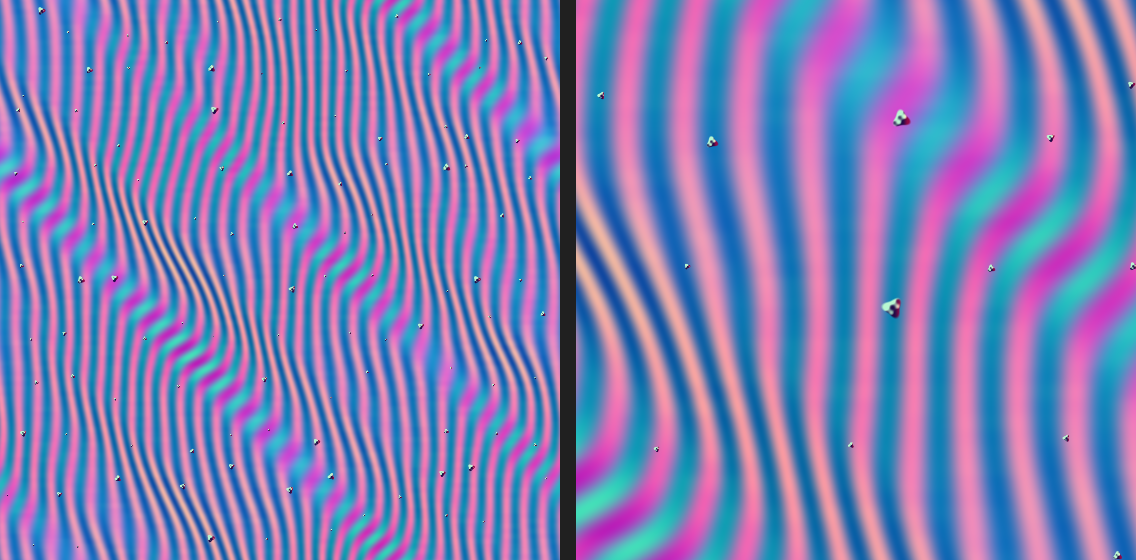
Left, the full canvas; right, a detail of the centre.
Reproduce this texture map procedurally as a three.js fragment shader.

```glsl
// Normal map of thirty upright ripples that sway and spread, dotted with tiny grit.
// A wrapping noise bends the ripple phase; its gradient gives direction and steepness,
// and a sine across each ripple swings the normal from one flank to the other.

#define RIPPLES 30.0      // whole ripples across
#define SWAY 0.028        // sideways bend along slanting bands
#define WOBBLE 0.017      // smaller bend along level bands
#define SPREAD 0.045      // slow change of their spacing
#define RELIEF 1.95       // steepness at average spacing
#define VALLEY_GLOW 0.03  // extra blue in the valleys
#define MOTTLE 0.012      // faint streaks on the surface
#define GRIT_CELLS 11.0   // grit grid, one grain at most per cell
#define GRIT_SHARE 0.85   // part of the cells holding a grain
#define GRIT_SIZE 0.0068  // radius of the largest grain

varying vec2 vUv;

const float TAU = 6.2831853;

float hash(vec2 p) {
  return fract(sin(dot(p, vec2(127.1, 311.7))) * 43758.5453);
}

// Whole cell index wrapped to the grid, safe against rounding
vec2 wrapCell(vec2 i, vec2 cells) {
  return floor(mod(i + 0.5, cells));
}

// Smooth value noise from -1 to 1 that repeats after the given cells
float wrapNoise(vec2 uv, vec2 cells, float seed) {
  vec2 p = uv * cells;
  vec2 i = floor(p);
  vec2 f = p - i;
  f = f * f * f * (f * (f * 6.0 - 15.0) + 10.0);
  vec2 a = wrapCell(i, cells) + seed;
  vec2 b = wrapCell(i + 1.0, cells) + seed;
  float low = mix(hash(a), hash(vec2(b.x, a.y)), f.x);
  float high = mix(hash(vec2(a.x, b.y)), hash(b), f.x);
  return mix(low, high, f.y) * 2.0 - 1.0;
}

// Bent horizontal coordinate, along which the ripples are even
float bentX(vec2 uv) {
  vec2 slanted = vec2(uv.x, uv.y + uv.x);
  return uv.x + SWAY * wrapNoise(slanted + vec2(0.21, 0.08), vec2(2.0, 7.0), 17.0)
              + WOBBLE * wrapNoise(uv + vec2(0.13, 0.06), vec2(4.0, 6.0), 41.0)
              + SPREAD * wrapNoise(uv + vec2(0.17, 0.11), vec2(2.0, 3.0), 5.0);
}

vec3 rippleColor(vec2 uv) {
  float e = 0.001;
  float x = bentX(uv);
  vec2 slope = vec2(bentX(uv + vec2(e, 0.0)) - x, bentX(uv + vec2(0.0, e)) - x) / e;
  vec3 flank = normalize(vec3(slope * RELIEF, 1.0));
  float phase = TAU * RIPPLES * x;
  vec3 n = vec3(flank.xy * sin(phase), flank.z);
  vec3 color = n * 0.5 + 0.5;
  color.b += VALLEY_GLOW * max(-cos(phase), 0.0) - 0.015;

  // Faint level streaks
  color.rg += MOTTLE * wrapNoise(uv + 0.003, vec2(24.0, 110.0), 73.0);
  return color;
}

// Lumpy grain: pale green toward the upper left, dark violet toward the lower right
vec3 addGrit(vec3 color, vec2 uv) {
  vec2 p = uv * GRIT_CELLS;
  vec2 id = wrapCell(floor(p), vec2(GRIT_CELLS));
  float present = step(hash(id + 3.7), GRIT_SHARE);
  float size = hash(id + 9.1);
  float radius = GRIT_SIZE * mix(0.25, 1.0, size * size) * GRIT_CELLS;
  vec2 center = 0.12 + 0.76 * vec2(hash(id + 21.3), hash(id + 34.9));
  vec2 q = (fract(p) - center) / radius;

  float turn = TAU * hash(id + 52.6);
  float angle = atan(q.y, q.x + 0.0001);
  float edge = length(q) * (1.0 + 0.22 * sin(3.0 * angle + turn));
  float cover = present * (1.0 - smoothstep(0.7, 1.0, edge));

  float facets = 0.45 * sin(q.x * 5.0 + turn) * sin(q.y * 5.0 - turn);
  float lit = smoothstep(-0.4, 0.4, dot(q, vec2(-0.7, 0.7)) + facets);
  vec3 grain = mix(vec3(0.12, 0.04, 0.28), vec3(0.72, 0.97, 0.82), lit);
  grain.r += 0.45 * smoothstep(0.1, 0.8, q.x);
  return mix(color, grain, cover);
}

void main() {
  vec3 color = addGrit(rippleColor(vUv), vUv);
  gl_FragColor = vec4(clamp(color, 0.0, 1.0), 1.0);
}
```
